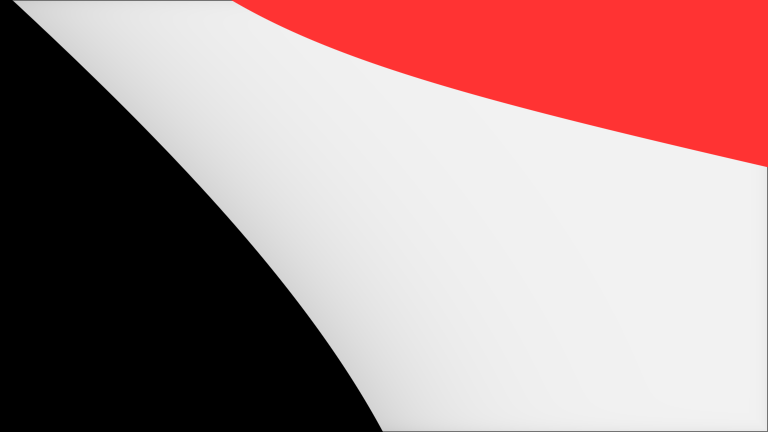
A Shadertoy shader for this background:

```glsl
// Two sweeping curves split the canvas into black, pale grey and red fields.
// Each curve is a formula turned into an approximate signed distance; the pale
// field gets a soft shadow along the black curve and a faint framed border.

// Distance to the right of the black curve, a cubic in height.
float blackCurveDistance(vec2 p) {
    float x = 0.8866 + p.y * (-0.538 + p.y * (-0.4202 + 0.1 * p.y));
    float slope = -0.538 + p.y * (-0.8404 + 0.3 * p.y);
    return (p.x - x) / length(vec2(1.0, slope));
}

// Distance above the red curve, a line plus a decaying bend.
float redCurveDistance(vec2 p) {
    float t = p.x - 0.535;
    float bend = 0.11 * exp(-3.3 * t);
    float y = 1.0 - 0.2245 * t - 0.11 + bend;
    float slope = -0.2245 - 3.3 * bend;
    return (p.y - y) / length(vec2(1.0, slope));
}

void mainImage(out vec4 fragColor, in vec2 fragCoord) {
    // One unit is the canvas height.
    vec2 p = fragCoord / iResolution.y;
    float aspect = iResolution.x / iResolution.y;
    float pixel = 1.0 / iResolution.y;

    float fromBlack = blackCurveDistance(p);
    float intoRed = redCurveDistance(p);
    float fromBorder = min(min(p.y, 1.0 - p.y), aspect - p.x);

    // Pale field: wide shadow beside the black curve, narrow one at the border.
    float pale = 0.95;
    pale -= 0.12 * exp(-6.5 * max(fromBlack, 0.0));
    pale -= 0.045 * exp(-fromBorder / 0.014);

    // Hairline frame, faded over one pixel.
    float frame = 1.0 - smoothstep(-0.5, 0.5, (fromBorder - 0.0023) / pixel);
    vec3 color = vec3(mix(pale, 0.45, frame));

    // Flat fields with smooth edges.
    color = mix(color, vec3(1.0, 0.2, 0.2), smoothstep(-0.7, 0.7, intoRed / pixel));
    color *= smoothstep(-0.7, 0.7, fromBlack / pixel);

    fragColor = vec4(color, 1.0);
}
```
